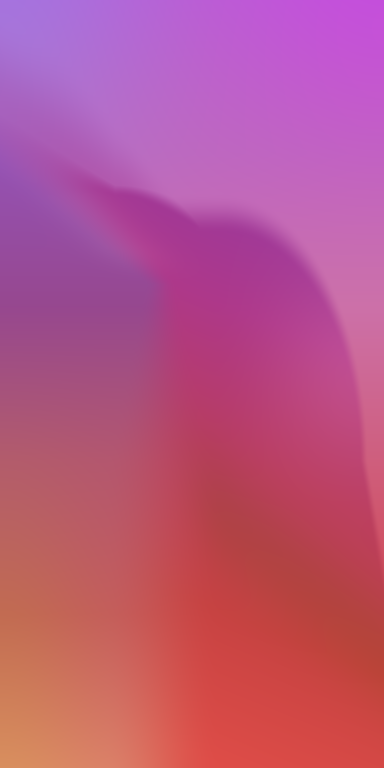
This background is drawn by a Shadertoy shader. Its source:

```glsl
const int STOPS = 6;

// Vertical palettes, bottom to top
const vec3 SKY[STOPS] = vec3[STOPS](
    vec3(0.86, 0.29, 0.29), vec3(0.81, 0.28, 0.32), vec3(0.81, 0.37, 0.49),
    vec3(0.80, 0.44, 0.66), vec3(0.74, 0.41, 0.75), vec3(0.73, 0.37, 0.83));
const vec3 BODY[STOPS] = vec3[STOPS](
    vec3(0.87, 0.30, 0.28), vec3(0.78, 0.26, 0.26), vec3(0.73, 0.24, 0.37),
    vec3(0.68, 0.22, 0.54), vec3(0.59, 0.22, 0.63), vec3(0.59, 0.24, 0.68));
const vec3 FLANK[STOPS] = vec3[STOPS](
    vec3(0.85, 0.56, 0.37), vec3(0.76, 0.42, 0.32), vec3(0.70, 0.36, 0.42),
    vec3(0.59, 0.28, 0.56), vec3(0.58, 0.32, 0.71), vec3(0.64, 0.44, 0.84));

const vec3 COOL_TINT = vec3(-0.08, 0.08, 0.04);
const vec3 WARM_TINT = vec3(0.04, -0.06, 0.03);
const vec3 SHEEN = vec3(0.07, 0.09, 0.05);
const vec3 SHADE = vec3(0.06, -0.01, 0.05);

const vec2 SHOULDER_CENTER = vec2(0.58, 0.40);
const vec2 SHOULDER_RADIUS = vec2(0.375, 0.345);
const float SHOULDER_FLARE = 0.35;
const float CREASE_HEIGHT = 0.757;
const vec2 PINCH = vec2(0.42, 0.63);

vec3 gradient(vec3 stops[STOPS], float t) {
    float s = clamp(t, 0.0, 1.0) * float(STOPS - 1);
    int i = min(int(s), STOPS - 2);
    return mix(stops[i], stops[i + 1], s - float(i));
}

float bell(float d, float width) {
    return exp(-d * d / (width * width));
}

// Rounded right side, crisp at the rim and soft on top
float shoulderMask(vec2 p) {
    p.x -= SHOULDER_FLARE * max(SHOULDER_CENTER.y - p.y, 0.0);
    vec2 q = max((p - SHOULDER_CENTER) / SHOULDER_RADIUS, 0.0);
    float softness = mix(0.05, 0.17, q.y * q.y);
    return smoothstep(0.01, -softness, length(q) - 1.0);
}

// Descending crease with a wide haze over its left end
float creaseMask(vec2 p) {
    float ridge = CREASE_HEIGHT - 0.09 * smoothstep(0.3, 0.75, p.x)
                + 0.28 * max(0.3 - p.x, 0.0);
    float d = p.y - ridge;
    float blur = 0.012 + 0.07 * smoothstep(0.32, 0.0, p.x)
               + 0.04 * smoothstep(0.5, 0.75, p.x);
    float edge = smoothstep(blur, -blur, d);
    float reach = 0.02 + 0.12 * smoothstep(0.5, 0.12, p.x);
    float haze = 0.45 * smoothstep(reach, -0.02, d) * smoothstep(0.5, 0.3, p.x);
    return max(edge, haze) * smoothstep(0.72, 0.5, p.x);
}

vec3 skyColor(vec2 p) {
    float height = smoothstep(0.6, 1.0, p.y);
    return gradient(SKY, p.y)
         + COOL_TINT * height * (1.0 - smoothstep(0.0, 0.6, p.x))
         + WARM_TINT * height * smoothstep(0.4, 1.0, p.x);
}

vec3 bodyColor(vec2 p) {
    vec3 color = gradient(BODY, p.y + 0.2 * (p.x - 0.6));
    // Dark diagonal fold and pale light near the rim
    float fold = bell(p.y - 0.36 + 0.4 * (p.x - 0.5), 0.08);
    color -= SHADE * fold * smoothstep(0.4, 0.6, p.x);
    float rim = smoothstep(0.55, 0.95, p.x) * bell(p.y - 0.52, 0.13);
    return color + SHEEN * rim * 0.9;
}

vec3 flankColor(vec2 p) {
    vec3 color = gradient(FLANK, p.y);
    float low = 1.0 - smoothstep(0.1, 0.6, p.y);
    return color + vec3(0.01, -0.06, 0.04) * low * smoothstep(0.0, 0.35, p.x);
}

void mainImage(out vec4 fragColor, in vec2 fragCoord) {
    vec2 p = fragCoord / iResolution.xy;

    // Seam spreads below the pinch and leans left above it
    float above = max(p.y - PINCH.y, 0.0);
    float below = max(PINCH.y - p.y, 0.0);
    float seam = p.x - PINCH.x + 2.0 * above;
    float spread = 0.04 + min(0.45 * below, 0.11) + 0.6 * above;
    vec3 inside = mix(flankColor(p), bodyColor(p), smoothstep(-spread, spread, seam));

    // Pale streak leading into the pinch
    float streak = bell(seam, 0.09) * smoothstep(0.0, 0.05, above)
                 * smoothstep(0.21, 0.1, above);
    inside += SHEEN * 0.55 * streak;

    float mask = max(shoulderMask(p), creaseMask(p));
    fragColor = vec4(clamp(mix(skyColor(p), inside, mask), 0.0, 1.0), 1.0);
}
```
